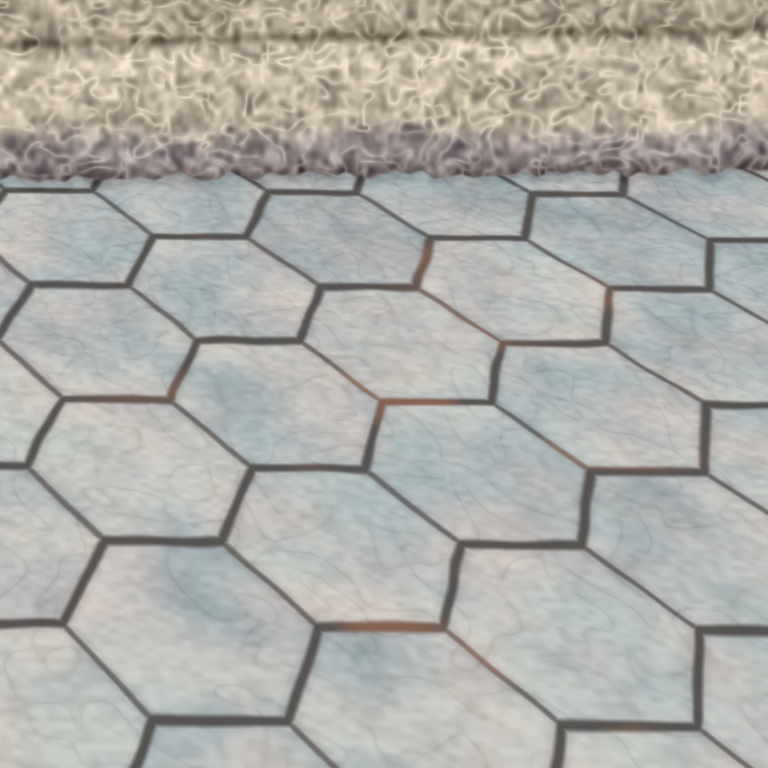
Write a Shadertoy shader that draws this texture.

```glsl
#define AXIS_RIGHT vec2(0.1797, -0.0513)
#define AXIS_DOWN vec2(0.0358, 0.1042)
#define TILE_ORIGIN vec2(0.522, 0.445)
#define TILT vec2(0.049, -0.1015)
#define JOINT_WIDTHS vec3(0.030, 0.022, 0.017)
#define COOL vec3(0.61, 0.65, 0.66)
#define STONE vec3(0.71, 0.73, 0.73)
#define PALE vec3(0.79, 0.785, 0.76)
#define JOINT vec3(0.31, 0.30, 0.29)
#define PILE vec3(0.71, 0.66, 0.59)
#define PILE_SHADE vec3(0.56, 0.52, 0.52)
#define BORDER_Y 0.233

float hash(vec2 p) {
    vec3 q = fract(p.xyx * 0.1031);
    q += dot(q, q.yzx + 33.33);
    return fract((q.x + q.y) * q.z);
}

float noise(vec2 p) {
    vec2 i = floor(p), f = fract(p);
    f = f * f * (3.0 - 2.0 * f);
    float low = mix(hash(i), hash(i + vec2(1, 0)), f.x);
    float high = mix(hash(i + vec2(0, 1)), hash(i + vec2(1, 1)), f.x);
    return mix(low, high, f.y);
}

float fbm(vec2 p) {
    float sum = 0.0, gain = 0.53;
    for (int i = 0; i < 4; i++) {
        sum += gain * noise(p);
        p = mat2(1.6, 1.2, -1.2, 1.6) * p + 7.3;
        gain *= 0.5;
    }
    return sum;
}

// Thin curved lines along the middle level of warped noise
float ridge(vec2 p) {
    p += 1.5 * vec2(noise(p * 0.6 + 3.0), noise(p * 0.6 + 17.0));
    return 1.0 - abs(2.0 * noise(p) - 1.0);
}

// Screen point to the paved plane, where tile centres lie one unit apart
vec2 toPlane(vec2 s) {
    mat2 basis = mat2(AXIS_RIGHT - TILT.x * s, AXIS_DOWN - TILT.y * s);
    vec2 lattice = inverse(basis) * (s - TILE_ORIGIN);
    return vec2(0.866 * lattice.x, lattice.y - 0.5 * lattice.x);
}

// Offset from the centre of the nearest hexagon
vec2 hexOffset(vec2 p) {
    const vec2 period = vec2(1.732, 1.0);
    vec2 a = p - period * round(p / period);
    vec2 b = p - period * (round(p / period - 0.5) + 0.5);
    return dot(a, a) < dot(b, b) ? a : b;
}

vec3 paving(vec2 s) {
    vec2 p = toPlane(s);
    float pixel = fwidth(p.y);
    vec2 grainPoint = p + 40.0;
    p += 0.018 * (vec2(noise(grainPoint * 5.0), noise(grainPoint * 5.0 + 31.0)) - 0.5);
    vec2 d = hexOffset(p);
    float tint = hash(round((p - d) * vec2(1.1547, 2.0)) + 60.0);

    // Distance to the level, upright and slanting joints
    vec3 gap = 0.5 - abs(vec3(d.y, dot(d, vec2(0.866, 0.5)), dot(d, vec2(0.866, -0.5))));
    float edge = min(gap.x, min(gap.y, gap.z));

    // Mottled stone, paler toward the front
    float mottle = fbm(grainPoint * 2.6 + tint * 9.0);
    float tone = 0.60 + 1.5 * (mottle - 0.5) + 0.32 * (tint - 0.5) + 0.55 * (s.y - 0.6);
    tone += 0.12 * (1.0 - smoothstep(0.05, 0.35, edge));
    tone = clamp(tone, 0.0, 1.0);
    vec3 color = mix(mix(COOL, STONE, min(2.0 * tone, 1.0)), PALE, max(2.0 * tone - 1.0, 0.0));
    color += vec3(0.06, 0.0, -0.01) * (noise(grainPoint * 3.7 + 11.0) - 0.5);

    // Fine cracks and grain
    color -= 0.05 * pow(ridge(grainPoint * 6.0), 8.0);
    color += 0.07 * (noise(grainPoint * vec2(22.0, 30.0)) - 0.5);

    // Soft worn rim, then dark joints with rusty traces
    color -= vec3(0.07, 0.08, 0.07) * (1.0 - smoothstep(0.0, 0.07, edge));
    vec3 width = JOINT_WIDTHS * (0.8 + 0.4 * noise(grainPoint * 4.0));
    vec3 cover = 1.0 - smoothstep(width * 0.3, width * 1.35 + pixel, gap);
    cover.z *= 0.72;
    float rust = smoothstep(0.72, 0.95, noise(grainPoint * 2.3 + 5.0));
    vec3 joint = JOINT + rust * vec3(0.20, 0.06, 0.0);
    return mix(color, joint, 0.92 * max(cover.x, max(cover.y, cover.z)));
}

vec3 pile(vec2 s, float depth) {
    // Tangled short fibres
    float strands = ridge(s * vec2(65.0, 75.0)) - 0.55;
    float flecks = noise(s * vec2(120.0, 95.0) + 20.0) - 0.5;
    float clumps = fbm(s * 18.0) - 0.5;
    float shade = smoothstep(0.075, 0.035, depth + 0.03 * clumps);
    vec3 color = mix(PILE, PILE_SHADE, shade);
    color += vec3(1.0, 0.98, 0.9) * (0.26 * strands + 0.20 * flecks + 0.16 * clumps);

    // Level groove with a lit lip below
    float groove = s.y - 0.057 + 0.020 * s.x + 0.006 * clumps;
    color -= 0.20 * exp(-pow(groove / 0.008, 2.0));
    color += 0.05 * exp(-pow((groove - 0.03) / 0.018, 2.0));
    color -= 0.04 * smoothstep(0.0, -0.02, groove);

    // Shadow at the foot
    return color - 0.17 * smoothstep(0.025, 0.0, depth);
}

void mainImage(out vec4 fragColor, in vec2 fragCoord) {
    vec2 uv = fragCoord / iResolution.xy;
    vec2 s = vec2(uv.x, 1.0 - uv.y);
    float fringe = 0.012 * (noise(vec2(s.x * 60.0, 4.0)) - 0.5);
    float depth = BORDER_Y - 0.010 * s.x + fringe - s.y;
    vec3 ground = paving(s) - 0.10 * smoothstep(-0.018, 0.0, depth);
    vec3 color = mix(ground, pile(s, depth), smoothstep(-0.003, 0.003, depth));
    fragColor = vec4(clamp(color, 0.0, 1.0), 1.0);
}
```
